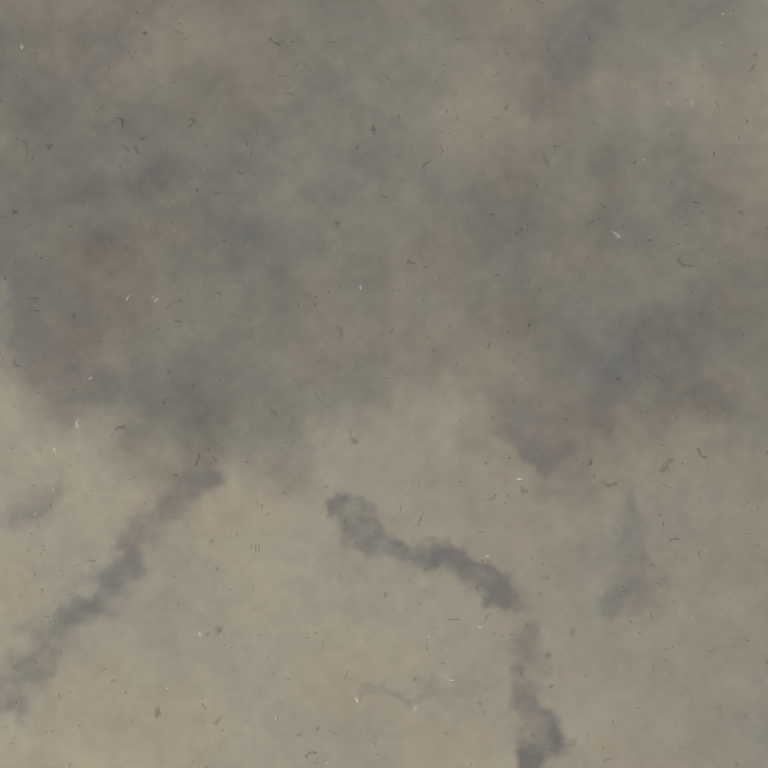
Give the GLSL for this texture, as a WebGL 2 fragment shader.

```glsl
#version 300 es
precision highp float;

uniform vec2 u_resolution;
out vec4 fragColor;

#define DARK_TONE vec3(0.425, 0.412, 0.386)
#define LIGHT_TONE vec3(0.635, 0.602, 0.532)
#define STAIN_TONE vec3(0.432, 0.422, 0.410)
#define EDGE_SOFTNESS 0.10
#define WARP_AMOUNT 0.20
#define FRAY_AMOUNT 0.05
#define CLOUD_CONTRAST 0.65
#define PATCH_CONTRAST 0.40
#define GRAIN_CONTRAST 0.24
#define SPECK_STRENGTH 0.2
#define BLOB_COUNT 18

float hash(vec2 p) {
    return fract(sin(dot(p, vec2(127.1, 311.7))) * 43758.5453);
}

float noise(vec2 p) {
    vec2 i = floor(p), f = fract(p);
    f = f * f * (3.0 - 2.0 * f);
    return mix(mix(hash(i), hash(i + vec2(1, 0)), f.x),
               mix(hash(i + vec2(0, 1)), hash(i + vec2(1, 1)), f.x), f.y);
}

// Fractal noise centred on zero
float fbm(vec2 p) {
    float sum = -0.484, amp = 0.5;
    for (int i = 0; i < 5; i++) {
        sum += amp * noise(p);
        p = mat2(1.6, 1.2, -1.2, 1.6) * p + 7.3;
        amp *= 0.5;
    }
    return sum;
}

vec2 fbm2(vec2 p) {
    return vec2(fbm(p + 2.0), fbm(p + 31.0));
}

// Soft stroke that fades out smoothly from its axis
float streak(vec2 p, vec2 a, vec2 b, float width) {
    vec2 pa = p - a, ba = b - a;
    float d = length(pa - ba * clamp(dot(pa, ba) / dot(ba, ba), 0.0, 1.0)) / width;
    return exp(-d * d * d);
}

float smudge(vec2 p, vec2 center, vec2 size) {
    vec2 d = (p - center) / size;
    return exp(-dot(d, d));
}

// Winding trail of merged blobs
float blobTrail(vec2 p) {
    float field = 0.0;
    for (int i = 0; i < BLOB_COUNT; i++) {
        float u = float(i) / float(BLOB_COUNT - 1);
        vec2 center = vec2(0.45 + 0.24 * smoothstep(0.0, 0.7, u),
                           0.33 - 0.33 * u + 0.06 * sin(3.1416 * u) - 0.03 * sin(9.4248 * u));
        float radius = mix(0.016, 0.034, hash(vec2(float(i), 4.0)));
        field += smudge(p, center, vec2(radius));
    }
    return smoothstep(0.15, 1.3, field);
}

// Sparse small marks, at most one in each cell
float specks(vec2 p, float cells, float chance) {
    vec2 q = p * cells, id = floor(q);
    vec2 center = 0.35 + 0.3 * vec2(hash(id + 3.1), hash(id + 8.7));
    float radius = mix(0.15, 0.3, hash(id + 5.3));
    float mark = 1.0 - smoothstep(0.0, radius, length(fract(q) - center));
    return mark * step(hash(id + 1.9), chance) * mix(0.3, 1.0, hash(id + 6.1));
}

void main() {
    vec2 uv = gl_FragCoord.xy / u_resolution;
    vec2 drift = fbm2(uv * 8.0);
    vec2 fray = FRAY_AMOUNT * fbm2(uv * 32.0);
    vec2 p = uv + WARP_AMOUNT * drift + fray;
    vec2 q = uv + 0.3 * WARP_AMOUNT * drift + fray;
    float cloud = fbm(uv * vec2(4.5, 6.0) + 13.0);
    float patches = fbm(uv * 19.0 + 41.0);

    // Worn grey field above, paler ground below
    float edge = 0.45 + 0.05 * cos(uv.x * 12.0) + 0.05 * exp(-8.0 * uv.x);
    float pale = smoothstep(-EDGE_SOFTNESS, EDGE_SOFTNESS, edge - p.y + 0.12 * patches);
    float upper = 0.33 + smoothstep(0.72, 1.0, uv.y) * mix(0.03, 0.16, uv.x);
    float lower = 1.04 - 0.36 * uv.x - 0.28 * uv.y;
    float tone = mix(upper, lower, pale);
    tone += CLOUD_CONTRAST * cloud * mix(1.0, 0.5, pale);
    tone += PATCH_CONTRAST * patches * mix(1.0, 0.6, pale);

    // Broad shadows
    tone -= 0.20 * smudge(p, vec2(0.24, 0.74), vec2(0.22, 0.05));
    tone -= 0.18 * smudge(p, vec2(0.72, 0.74), vec2(0.14, 0.12));
    tone -= 0.14 * smudge(p, vec2(0.30, 0.45), vec2(0.14, 0.07));
    tone -= 0.16 * smudge(p, vec2(0.88, 0.55), vec2(0.18, 0.07));

    // Diagonal streaks and ragged cool stains
    float stain = 0.65 * streak(q, vec2(-0.02, 0.06), vec2(0.25, 0.39), 0.025);
    stain = max(stain, 0.5 * streak(q, vec2(0.05, 0.85), vec2(0.21, 1.03), 0.032));
    stain = max(stain, 0.55 * streak(q, vec2(0.70, 0.87), vec2(0.81, 1.03), 0.032));
    stain = max(stain, 0.65 * streak(p, vec2(0.01, 0.59), vec2(0.12, 0.50), 0.042));
    stain = max(stain, 0.6 * streak(p, vec2(0.66, 0.47), vec2(0.75, 0.42), 0.025));
    stain = max(stain, 0.65 * streak(p, vec2(0.75, 0.42), vec2(0.86, 0.56), 0.04));
    stain = max(stain, 0.45 * streak(p, vec2(0.81, 0.21), vec2(0.84, 0.31), 0.025));
    stain = max(stain, 0.45 * streak(p, vec2(0.0, 0.33), vec2(0.05, 0.37), 0.028));
    stain = max(stain, 0.25 * streak(q, vec2(0.48, 0.07), vec2(0.62, 0.11), 0.007));
    stain = max(stain, 0.8 * blobTrail(q));
    stain *= clamp(0.9 + 1.8 * patches + 1.2 * fbm(uv * 42.0 + 5.0), 0.0, 1.1);

    // Fine soft grain
    float grain = 0.45 * noise(uv * 62.0) + 0.35 * noise(uv * 115.0 + 17.0)
                + 0.2 * noise(uv * 230.0 + 29.0) - 0.5;
    tone += GRAIN_CONTRAST * grain;

    vec3 color = mix(DARK_TONE, LIGHT_TONE, clamp(tone, -0.05, 1.08));
    color = mix(color, STAIN_TONE + 0.05 * grain, stain);
    color += vec3(0.03, 0.0, -0.02) * fbm(uv * 9.0 + 71.0);

    // Faint pits and rare pale chips
    vec2 s = uv + fray;
    float pits = max(specks(s, 85.0, 0.09), specks(s + 0.37, 44.0, 0.035));
    color *= 1.0 - SPECK_STRENGTH * pits;
    color += 0.2 * specks(s + 0.71, 60.0, 0.003);

    fragColor = vec4(color, 1.0);
}
```
